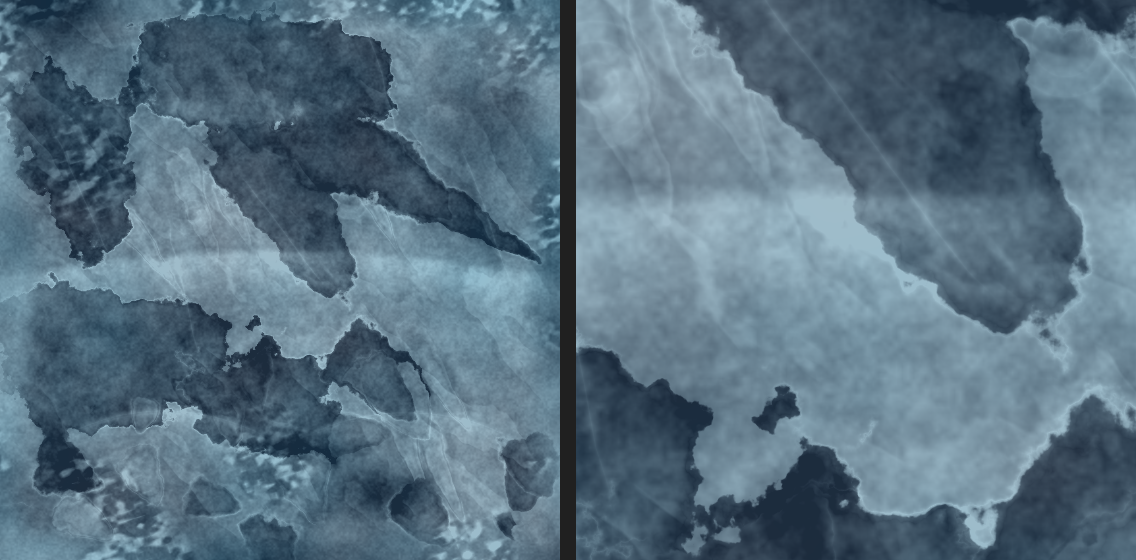
Left: the whole. Right: its middle third, enlarged.
Reproduce this texture procedurally as a Shadertoy shader.

```glsl
// Weathered blue slate: dark jagged plates lie over pale stone, crossed by soft light bands.
// One scalar tone is built from rough tapered ellipses, terraced relief, arcs and glitter,
// then mapped onto a narrow steel-blue ramp with a little tint drift.

float jag;   // shared edge roughness
float rock;  // shared stone relief, centred on zero

float hash(vec2 p) {
    vec3 q = fract(p.xyx * 0.1031);
    q += dot(q, q.yzx + 33.33);
    return fract((q.x + q.y) * q.z);
}

// Linear blending keeps the creases angular
float noise(vec2 p) {
    vec2 i = floor(p), f = p - i;
    return mix(mix(hash(i), hash(i + vec2(1, 0)), f.x),
               mix(hash(i + vec2(0, 1)), hash(i + vec2(1, 1)), f.x), f.y);
}

float fbm(vec2 p) {
    float sum = 0.0, amp = 0.52;
    for (int i = 0; i < 5; i++) {
        sum += amp * noise(p);
        p = mat2(1.6, 1.2, -1.2, 1.6) * p + 7.3;
        amp *= 0.5;
    }
    return sum;
}

vec2 turn(vec2 p, float a) {
    return vec2(cos(a) * p.x + sin(a) * p.y, cos(a) * p.y - sin(a) * p.x);
}

// Soft round blot, 1 at the centre
float blot(vec2 p, vec2 centre, vec2 size) {
    vec2 q = (p - centre) / size;
    return exp(-dot(q, q));
}

// Lays a rough plate that narrows along its long axis
void addPlate(inout float tone, vec2 p, vec2 centre, vec2 size, float angle, float taper, float shade) {
    vec2 q = turn(p - centre, angle);
    q.y /= max(1.0 - taper * q.x / size.x, 0.2);
    q = abs(q) / size;
    float d = (pow(q.x * q.x * q.x + q.y * q.y * q.y, 0.3333) - 1.0 + jag) * size.y;
    float inner = shade + rock * 0.85 - 0.16 * exp(-abs(d + 0.006) * 170.0);
    tone = mix(tone - 0.1 * smoothstep(0.025, 0.0, d), inner, smoothstep(0.0015, -0.0015, d));
    tone += 0.3 * exp(-abs(d - 0.003) * 350.0) * smoothstep(0.4, 0.7, noise(p * 15.0));
}

void mainImage(out vec4 fragColor, in vec2 fragCoord) {
    vec2 p = fragCoord / iResolution.xy;
    float cloud = fbm(p * 4.0 + 3.0);
    jag = (fbm(p * 12.0) - 0.5) * 1.2 + (fbm(p * 55.0) - 0.5) * 0.45;

    // Relief: mottling, slanted streaks, side-lit bumps and broken terraces
    rock = (fbm(p * 11.0 + 20.0) - 0.5) * 0.5 + (fbm(turn(p, -0.9) * vec2(12.0, 42.0)) - 0.5) * 0.35;
    rock += 0.55 * (fbm(p * 38.0) - fbm(p * 38.0 + vec2(0.2, -0.2)));
    float layer = fract(5.0 * fbm(turn(p, -0.8) * vec2(4.0, 9.0) + 11.0));
    rock += 0.2 * (layer - smoothstep(0.9, 1.0, layer) - 0.4);

    // Pale ground, dimmer at the base and in the upper corners
    float tone = 0.68 + rock * 0.7 + (cloud - 0.5) * 0.4;
    tone -= 0.26 * smoothstep(0.3, 0.12, p.y) * smoothstep(0.95, 0.35, p.x);
    tone -= 0.34 * blot(p, vec2(0.88, 0.76), vec2(0.13, 0.17));
    tone -= 0.22 * blot(p, vec2(0.1, 0.8), vec2(0.25, 0.2));

    // Pale slivers slanting down to the right
    for (int i = 0; i < 9; i++) {
        float k = float(i), size = 0.06 + 0.06 * hash(vec2(k, 5));
        vec2 centre = vec2(hash(vec2(k, 3)), 0.1 + 0.55 * hash(vec2(k, 8)));
        addPlate(tone, p, centre, vec2(size, size * 0.2), -0.85 - 0.4 * hash(vec2(k, 1)), 0.6, 0.78);
    }

    // Upper mass, left shard, centre shard, spike, then the lower hills
    addPlate(tone, p, vec2(0.45, 0.87), vec2(0.21, 0.11), -0.15, 0.1, 0.22);
    addPlate(tone, p, vec2(0.155, 0.69), vec2(0.16, 0.1), -1.5, 0.4, 0.2);
    addPlate(tone, p, vec2(0.53, 0.61), vec2(0.2, 0.065), -0.95, 0.4, 0.25);
    addPlate(tone, p, vec2(0.73, 0.665), vec2(0.26, 0.05), -0.5, 0.75, 0.16);
    addPlate(tone, p, vec2(0.23, 0.365), vec2(0.25, 0.12), -0.12, 0.2, 0.24);
    addPlate(tone, p, vec2(0.47, 0.28), vec2(0.15, 0.085), -0.1, 0.0, 0.24);
    addPlate(tone, p, vec2(0.67, 0.34), vec2(0.09, 0.07), -0.6, 0.2, 0.2);

    // Small chips, mostly along the base
    for (int i = 0; i < 18; i++) {
        float k = float(i), size = 0.03 + 0.045 * hash(vec2(k, 12));
        vec2 centre = vec2(hash(vec2(k, 31)), 0.32 * hash(vec2(k, 47)));
        float shade = mix(0.15, 0.72, hash(vec2(k, 23)));
        addPlate(tone, p, centre, vec2(size, size * 0.6), -2.0 * hash(vec2(k, 64)), 0.6, shade);
    }

    // Broad arched light band, two low arches and a hanging haze
    float h = 0.555 - 0.2 * (p.x - 0.5) * (p.x - 0.5) - p.y;
    tone += 0.3 * smoothstep(-0.006, 0.014, h) * smoothstep(0.09, 0.02, h) * (0.5 + cloud);
    float x = abs(p.x - 0.51) - 0.22;
    h = 0.265 - 1.4 * x * x - p.y + 0.012 * (cloud - 0.5);
    tone += smoothstep(0.2, 0.13, abs(x)) * (0.25 * exp(-abs(h) * 190.0) + 0.13 * smoothstep(0.0, 0.005, h) * smoothstep(0.07, 0.0, h));
    x = p.x - 0.46;
    h = p.y - 0.79 - 0.9 * x * x;
    tone += 0.25 * exp(-h * h * 1800.0) * smoothstep(0.22, 0.12, abs(x));

    // Faint fossil rings and straight cracks
    for (int i = 0; i < 5; i++) {
        float k = float(i), side = mod(k, 2.0);
        float r = length(p - vec2(0.345 + 0.28 * side, 0.616 + 0.025 * side));
        tone += 0.08 * exp(-abs(r - 0.014 - 0.006 * k) * 450.0);
        vec2 q = turn(p - vec2(0.15 + 0.18 * k, 0.3 + 0.55 * hash(vec2(k, 9))), -1.15 + 0.25 * sin(k * 4.0));
        tone += 0.18 * exp(-abs(q.y + 0.008 * noise(p * 30.0)) * 400.0) * smoothstep(0.15, 0.08, abs(q.x));
    }

    // Smoky margins and soft blots
    float edge = min(min(p.x, 1.0 - p.x), min(p.y, 1.0 - p.y)) + 0.07 * (cloud - 0.5);
    float margin = smoothstep(0.075, 0.015, edge);
    tone = mix(tone, 0.44 + 1.6 * (fbm(p * 7.0 + 40.0) - 0.5), 0.7 * margin);
    tone -= 0.4 * (blot(p, vec2(0.1, 0.95), vec2(0.09, 0.07)) + blot(p, vec2(0.68, 0.12), vec2(0.08, 0.04)));

    // Glittering crystal patches
    float zone = max(smoothstep(0.32, 0.15, p.y), margin) * smoothstep(0.49, 0.6, fbm(p * 6.0 + 9.0));
    zone = max(zone, blot(p, vec2(0.15, 0.7), vec2(0.075, 0.1)));
    zone = max(zone, blot(p, vec2(0.93, 0.92), vec2(0.08, 0.06)));
    zone = max(zone, blot(p, vec2(0.56, 0.96), vec2(0.06, 0.05)));
    float glint = smoothstep(0.45, 0.85, 0.6 * noise(turn(p, 0.3) * vec2(85, 130)) + 0.5 * noise(turn(p, -0.8) * vec2(70, 45)));
    tone += zone * (glint - 0.3) * 0.6;

    // Contrast, fine grain, then the steel-blue ramp
    tone = 0.45 + 1.22 * (tone - 0.43);
    tone += 0.14 * (noise(p * 290.0) - 0.5) + 0.1 * (noise(p * 150.0) - 0.5);
    vec3 colour = mix(vec3(0.15, 0.225, 0.295), vec3(0.55, 0.67, 0.73), clamp(tone, -0.12, 1.15));
    colour += vec3(-0.11, 0.01, 0.04) * (fbm(p * 5.0 + 60.0) - 0.45 + 0.15 * margin);
    fragColor = vec4(colour, 1.0);
}
```
